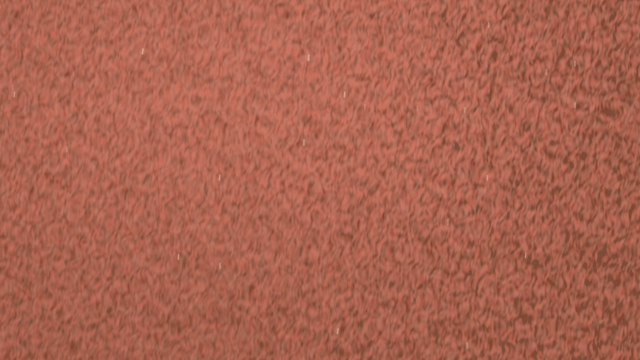
A Shadertoy shader for this texture:

```glsl
// Rough brick-red surface: slanted grains with crisp shadows, fine upright streaks
// and a few pale flecks. Stretched gradient noise sets the tone, broad lighting
// shades it, and capsules scattered over a jittered grid make the flecks.

float hash(vec2 cell) {
    uvec2 u = uvec2(ivec2(cell) + 4096) * uvec2(1597u, 3812u);
    uint h = (u.x ^ (u.y * 747796u)) * 277803u;
    h = (h ^ (h >> 15)) * 668265u;
    h = (h ^ (h >> 13)) * 374761u;
    return float((h ^ (h >> 16)) & 65535u) / 65536.0;
}

float cornerSlope(vec2 cell, vec2 offset) {
    float angle = 6.2832 * hash(cell);
    return dot(vec2(cos(angle), sin(angle)), offset);
}

float gradientNoise(vec2 p) {
    vec2 i = floor(p), f = p - i;
    vec2 w = f * f * f * (f * (f * 6.0 - 15.0) + 10.0);
    vec2 e = vec2(1.0, 0.0);
    float low = mix(cornerSlope(i, f), cornerSlope(i + e.xy, f - e.xy), w.x);
    float high = mix(cornerSlope(i + e.yx, f - e.yx), cornerSlope(i + 1.0, f - 1.0), w.x);
    return mix(low, high, w.y);
}

// Coordinates across and along a direction leaning right of vertical
vec2 lean(vec2 p, float angle) {
    float c = cos(angle), s = sin(angle);
    return vec2(c * p.x - s * p.y, s * p.x + c * p.y);
}

// Slanted grains, fine streaks, small grit and faint mottling
float grainTone(vec2 p) {
    vec2 warp = vec2(gradientNoise(p * 23.0), gradientNoise(p * 23.0 + 57.0));
    vec2 q = p + 0.009 * warp;
    float grains = gradientNoise(lean(q, 0.48) * vec2(56.0, 34.0));
    float streaks = gradientNoise(lean(q, 0.2) * vec2(98.0, 46.0) + 31.0);
    float grit = gradientNoise(lean(q, 0.12) * vec2(135.0, 66.0) + 151.0);
    float mottling = gradientNoise(lean(p, 0.5) * vec2(17.0, 11.0) + 73.0);
    return 2.6 * grains + 2.8 * streaks + 1.9 * grit + 1.0 * mottling;
}

// Sparse, short, nearly upright flecks, at most one per cell
float fleckMask(vec2 p, float pixel) {
    const float cellSize = 0.11;
    vec2 cell = floor(p / cellSize);
    float seed = hash(cell + 211.0);
    vec2 jitter = vec2(hash(cell + 317.0), hash(cell + 431.0));
    vec2 q = p - (cell + 0.2 + 0.6 * jitter) * cellSize;
    q = lean(q, 0.3 * (jitter.y - 0.4));
    q.y -= clamp(q.y, -0.006, 0.006);
    float radius = mix(0.0012, 0.0026, jitter.x);
    float shape = 1.0 - smoothstep(-pixel, pixel, length(q) - radius);
    return shape * step(0.89, seed) * mix(0.35, 0.85, jitter.y);
}

void mainImage(out vec4 fragColor, in vec2 fragCoord) {
    vec2 uv = fragCoord / iResolution.xy;
    vec2 p = fragCoord / iResolution.y;

    // Light pools above the middle and fades to the right and the lower corners
    vec2 fromGlow = uv - vec2(0.41, 0.76);
    float glow = exp(-3.2 * dot(fromGlow, fromGlow));
    float light = 1.9 * glow - 1.1 - 0.4 * smoothstep(0.6, 1.0, uv.x);

    // Relief is stronger on the right, with shadows deeper than highlights
    float relief = grainTone(p) * mix(0.8, 1.25, smoothstep(0.3, 0.95, uv.x));
    relief -= 0.1 * relief * relief;
    float tone = clamp(light + relief + 0.15, -3.2, 2.1);

    vec3 color = vec3(0.672, 0.391, 0.315) + tone * vec3(0.054, 0.032, 0.033);

    // Small patches drift between redder and greyer clay
    float redness = gradientNoise(lean(p, 0.3) * vec2(48.0, 28.0) + 119.0);
    color += redness * vec3(0.02, -0.03, -0.03);

    vec3 fleckColor = vec3(0.87, 0.73, 0.62);
    color = mix(color, fleckColor, fleckMask(p, 1.0 / iResolution.y));
    fragColor = vec4(color, 1.0);
}
```
